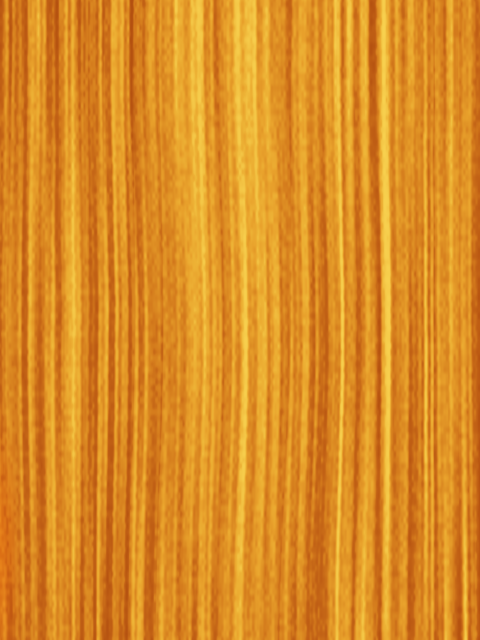
Reproduce this texture procedurally as a Shadertoy shader.

```glsl
#define BROAD_BANDS 14.0
#define MID_BANDS 40.0
#define FINE_LINES 88.0
#define HAIR_LINES 150.0
#define RINGS 12.0
#define PORE_SCALE vec2(190.0, 80.0)
#define SWAY 0.016
#define CONTRAST 0.9
#define VIGNETTE 1.7

float hash(vec2 cell) {
    return fract(sin(dot(cell, vec2(127.1, 311.7))) * 43758.5453);
}

float noise(vec2 p) {
    vec2 cell = floor(p);
    vec2 f = fract(p);
    f = f * f * (3.0 - 2.0 * f);
    float low = mix(hash(cell), hash(cell + vec2(1.0, 0.0)), f.x);
    float high = mix(hash(cell + vec2(0.0, 1.0)), hash(cell + vec2(1.0, 1.0)), f.x);
    return mix(low, high, f.y);
}

// Signed noise drawn out along the trunk
float streak(float x, float y, float count, float along, float seed) {
    return noise(vec2(x * count + seed, y * along + seed * 1.7)) - 0.5;
}

// Colour ramp from dark late wood to pale early wood
vec3 woodColor(float t) {
    vec3 color = mix(vec3(0.70, 0.31, 0.06), vec3(0.75, 0.37, 0.08), smoothstep(0.0, 0.06, t));
    color = mix(color, vec3(0.83, 0.48, 0.11), clamp((t - 0.06) / 0.15, 0.0, 1.0));
    color = mix(color, vec3(0.87, 0.56, 0.14), clamp((t - 0.21) / 0.23, 0.0, 1.0));
    color = mix(color, vec3(0.91, 0.63, 0.17), clamp((t - 0.44) / 0.23, 0.0, 1.0));
    color = mix(color, vec3(0.93, 0.70, 0.21), clamp((t - 0.67) / 0.19, 0.0, 1.0));
    return mix(color, vec3(0.97, 0.82, 0.31), clamp((t - 0.86) / 0.13, 0.0, 1.0));
}

void mainImage(out vec4 fragColor, in vec2 fragCoord) {
    vec2 uv = fragCoord / iResolution.xy;
    vec2 p = fragCoord / iResolution.x;

    // Gentle bending shared by all the grain
    float x = p.x + SWAY * (noise(vec2(p.x * 3.0, p.y * 1.6 + 4.0)) - 0.5);
    x += 0.1 * SWAY * (noise(vec2(p.x * 9.0, p.y * 7.0)) - 0.5);

    // Bands and lines, with stronger lines inside dark bands
    float broad = streak(x, p.y, BROAD_BANDS, 0.4, 5.0);
    float mid = streak(x, p.y, MID_BANDS, 0.6, 23.0);
    float fine = streak(x, p.y, FINE_LINES, 0.8, 47.0);
    float hair = streak(x, p.y, HAIR_LINES, 1.2, 79.0);
    float lineGain = mix(1.3, 0.75, smoothstep(-0.3, 0.3, broad));
    float tone = 1.2 * broad + 1.3 * mid + lineGain * (2.4 * fine + 2.7 * hair);

    // Growth rings: soft on one side, crisp on the other
    float ring = x * RINGS + 1.5 * streak(x, p.y, 5.0, 0.4, 59.0);
    float phase = fract(ring);
    float ringDark = phase * phase * (1.0 - smoothstep(0.94, 1.0, phase));
    tone += 0.06 - 0.9 * ringDark * hash(vec2(floor(ring), 8.0));

    // Short pores
    tone += 0.9 * (noise(vec2(x, p.y) * PORE_SCALE) - 0.5);

    // Light falls off from the middle
    vec2 fromLight = (uv - vec2(0.5, 0.58)) * vec2(1.0, 0.9);
    tone += VIGNETTE * (0.15 - dot(fromLight, fromLight));

    // Even out the shares of the tones
    vec3 color = woodColor(1.0 / (1.0 + exp(-1.7 * CONTRAST * tone)));

    // Redder glow at the lower left edge
    float glow = 1.0 - smoothstep(0.0, 0.22, length((uv - vec2(0.0, 0.14)) * vec2(4.0, 0.8)));
    color *= mix(vec3(1.0), vec3(1.03, 0.88, 0.7), glow);

    fragColor = vec4(color, 1.0);
}
```
